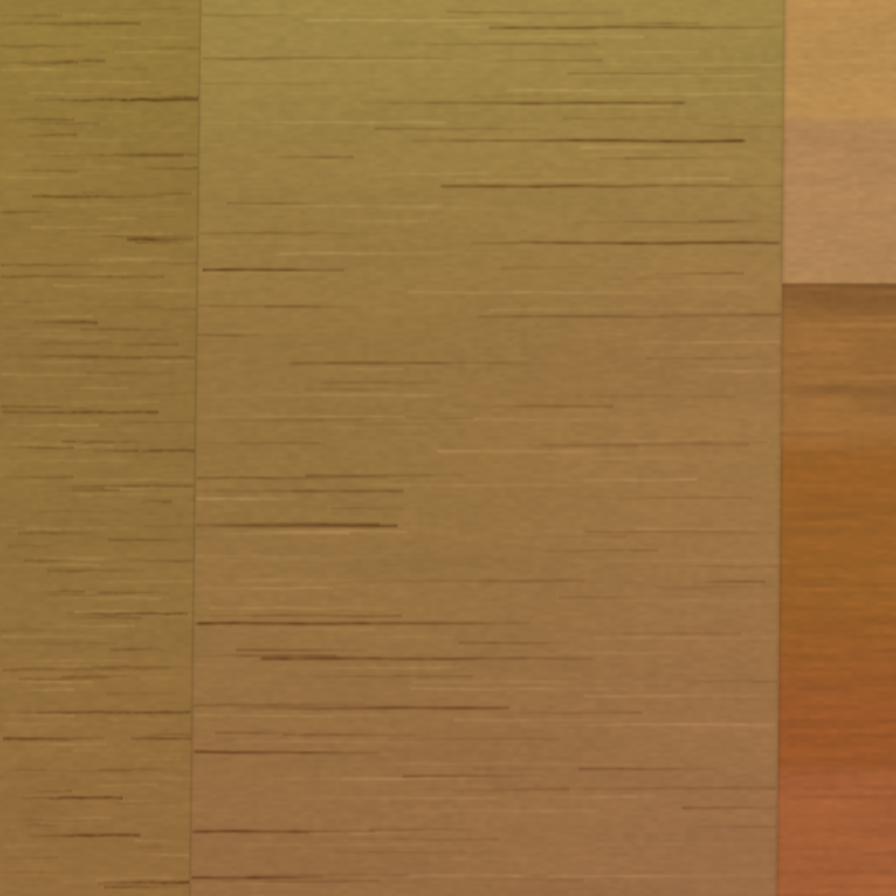
This texture is drawn by a Shadertoy shader. Its source:

```glsl
// Olive-tan wood veneer: two wide panels with short horizontal grain streaks and
// a strip of stacked colour blocks at the right. Streaks are hashed segments in
// rows, layered over smooth vertical gradients and stretched value noise.

float hash(vec2 p) {
    vec3 q = fract(vec3(p.xyx) * 0.1031);
    q += dot(q, q.yzx + 33.33);
    return fract((q.x + q.y) * q.z);
}

float noise(vec2 p) {
    vec2 i = floor(p), f = fract(p);
    f = f * f * (3.0 - 2.0 * f);
    return mix(mix(hash(i), hash(i + vec2(1, 0)), f.x),
               mix(hash(i + vec2(0, 1)), hash(i + vec2(1, 1)), f.x), f.y);
}

// One horizontal streak per row; x runs from 0 to 1 across the panel.
float streak(float x, float y, float rows, float seed, float maxLength, float thickness) {
    float row = floor(y * rows);
    vec2 key = vec2(row, seed);
    float len = maxLength * mix(0.35, 1.0, hash(key + 7.3));
    float start = clamp(mix(-0.2, 1.2 - len, hash(key + 19.1)), 0.0, 1.0 - len);
    float t = (x - start) / len;
    float body = smoothstep(0.0, 0.02, t) * smoothstep(1.0, 0.98, t);
    float taper = hash(key + 3.7) < 0.5 ? t : 1.0 - t;
    float fade = mix(0.3, 1.0, smoothstep(0.0, 0.6, taper));
    float wobble = 0.0012 * (noise(vec2(x * 14.0, row + seed)) - 0.5);
    float centre = (row + mix(0.3, 0.7, hash(key + 31.9))) / rows;
    float d = (y + wobble - centre) / thickness;
    float broken = 0.65 + 0.5 * noise(vec2(x * 45.0, row * 3.0 + seed));
    return exp(-d * d) * body * fade * broken * mix(0.3, 1.0, hash(key + 43.3));
}

vec3 panelColour(vec2 uv, float middle) {
    vec3 low = mix(vec3(0.575, 0.425, 0.235), vec3(0.585, 0.425, 0.26), middle);
    vec3 mid = mix(vec3(0.565, 0.44, 0.23), vec3(0.585, 0.452, 0.247), middle);
    vec3 high = mix(vec3(0.58, 0.48, 0.235), vec3(0.62, 0.525, 0.28), middle);
    vec3 colour = mix(low, mid, smoothstep(0.0, 0.55, uv.y));
    colour = mix(colour, high, smoothstep(0.55, 1.05, uv.y));
    float rosy = smoothstep(0.35, 0.9, uv.x) * smoothstep(1.0, 0.6, uv.y);
    return colour + rosy * vec3(0.025, 0.006, 0.02);
}

vec3 stripColour(float y) {
    vec3 colour = mix(vec3(0.64, 0.37, 0.21), vec3(0.60, 0.34, 0.165), smoothstep(0.13, 0.15, y));
    colour = mix(colour, vec3(0.59, 0.375, 0.16), smoothstep(0.17, 0.36, y));
    colour = mix(colour, vec3(0.61, 0.42, 0.22), smoothstep(0.48, 0.53, y));
    colour = mix(colour, vec3(0.69, 0.52, 0.335), smoothstep(0.682, 0.686, y));
    return mix(colour, vec3(0.72, 0.55, 0.32), smoothstep(0.862, 0.874, y));
}

void mainImage(out vec4 fragColor, in vec2 fragCoord) {
    vec2 uv = fragCoord / iResolution.xy;

    // Slightly leaning seams split the canvas into three panels
    float leftSeam = mix(0.212, 0.224, uv.y);
    float rightSeam = mix(0.867, 0.876, uv.y);
    float middle = smoothstep(-0.0015, 0.0015, uv.x - leftSeam);
    float strip = smoothstep(-0.0015, 0.0015, uv.x - rightSeam);
    bool inMiddle = uv.x > leftSeam;
    float x = inMiddle ? (uv.x - leftSeam) / (rightSeam - leftSeam) : uv.x / leftSeam;
    float seed = inMiddle ? 5.0 : 61.0;
    float reach = inMiddle ? 0.6 : 0.9;

    // Dark pores and pale fibres
    float dark = streak(x, uv.y, 21.0, seed, reach, 0.0022);
    float pale = 0.0;
    for (int i = 0; i < 3; i++) {
        float k = float(i);
        dark += 0.45 * streak(x, uv.y, 19.0 + 6.0 * k, seed + 11.0 + 9.0 * k, reach * 0.6, 0.002);
        pale += streak(x, uv.y, 23.0 + 5.0 * k, seed + 101.0 + 9.0 * k, reach * 0.75, 0.002);
    }
    vec3 colour = panelColour(uv, middle);
    colour *= 1.0 - min(dark, 1.0) * vec3(0.27, 0.36, 0.44);
    colour += pale * vec3(0.05, 0.045, 0.04);

    // Right strip with its own fine lines and a dark block edge
    vec3 blocks = stripColour(uv.y);
    float brown = smoothstep(0.686, 0.682, uv.y);
    float lines = noise(vec2(uv.x * 12.0, uv.y * 190.0)) - 0.5;
    blocks *= 1.0 + lines * mix(0.025, 0.09, brown);
    float bands = smoothstep(0.5, 0.9, noise(vec2(uv.x * 5.0, uv.y * 55.0)));
    blocks *= 1.0 - 0.13 * bands * brown * smoothstep(0.5, 0.6, uv.y);
    blocks *= 1.0 - 0.12 * exp(-pow((uv.y - 0.681) / 0.003, 2.0));
    colour = mix(colour, blocks, strip);

    // Soft grain, mottling and faint broad bands
    float grain = noise(uv * vec2(70.0, 260.0)) - 0.5;
    float mottle = noise(uv * vec2(130.0, 190.0) + 40.0) - 0.5;
    float broad = noise(uv * vec2(5.0, 32.0) + 9.0) - 0.5;
    colour *= 1.0 + 0.04 * grain + 0.04 * mottle + 0.035 * broad;

    // Seam shadows
    float leftLine = exp(-pow((uv.x - leftSeam) / 0.0018, 2.0));
    float rightLine = exp(-pow((uv.x - rightSeam) / 0.003, 2.0));
    colour *= 1.0 - 0.09 * leftLine - 0.08 * rightLine;

    fragColor = vec4(colour, 1.0);
}
```
